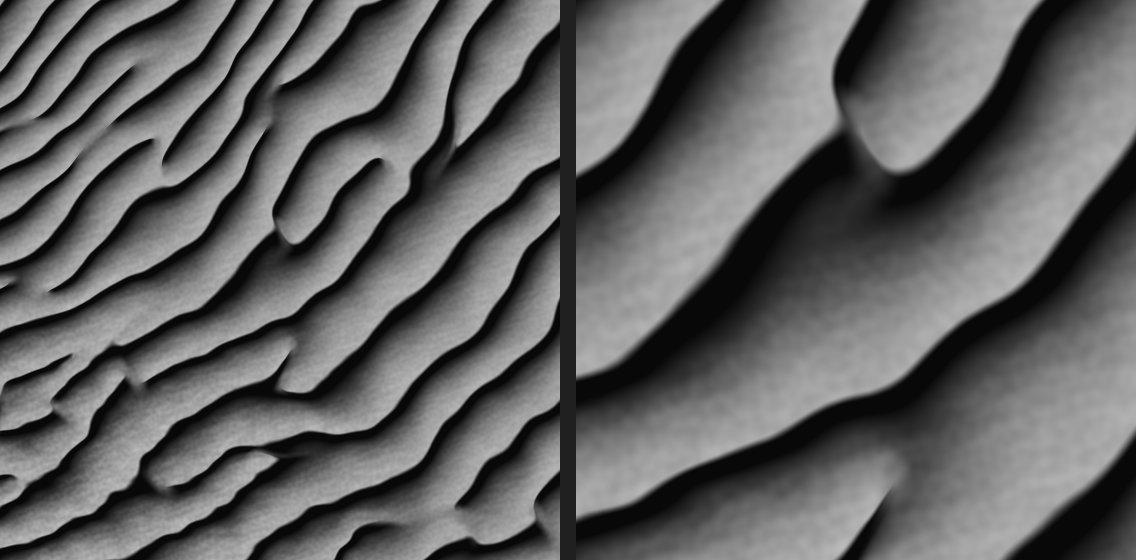
Left, the full canvas; right, a detail of the centre.
Reproduce this texture procedurally as a three.js fragment shader.

```glsl
// Wind-blown sand ripples in low light, black shadows below sharp crests.
// Curved ripple coordinates feed a phasor noise (a sum of random wavelets), whose
// phase gives a sawtooth slope with forks and crest ends; fine grain lies on top.

varying vec2 vUv;

const float TAU = 6.2831853;
const float RIPPLE_DENSITY = 0.90;   // overall count of ripples
const float CREST_LENGTH = 0.14;     // canvas length of one wavelet along a crest
const float WAVELET_FALLOFF = 1.5;   // higher gives more forks
const float PHASE_SPREAD = 0.90;     // disorder between wavelets, in turns
const float CREST_TILT = 0.35;       // random slant of wavelets, in turns
const float BEND_AMOUNT = 0.42;      // slow winding of crests
const float WOBBLE_AMOUNT = 0.13;    // small waves along crests
const float SHADOW_WIDTH = 0.11;     // share of a ripple in full shadow
const float EDGE_SOFTNESS = 0.07;    // share of a ripple used to soften a crest
const float GRAIN_AMOUNT = 0.075;
const float SHADOW_GREY = 0.03;
const float FLAT_GREY = 0.47;
const float LIT_GREY = 0.675;

vec2 hash2(vec2 p) {
  vec3 q = fract(p.xyx * vec3(0.1031, 0.1030, 0.0973));
  q += dot(q, q.yzx + 33.33);
  return fract((q.xx + q.yz) * q.zy);
}

float cornerSlope(vec2 cell, vec2 offset) {
  float angle = TAU * hash2(cell).x;
  return dot(vec2(cos(angle), sin(angle)), offset);
}

// Gradient noise, about -0.7 to 0.7
float gradientNoise(vec2 p) {
  vec2 cell = floor(p);
  vec2 f = fract(p);
  vec2 w = f * f * f * (f * (f * 6.0 - 15.0) + 10.0);
  float low = mix(cornerSlope(cell, f),
                  cornerSlope(cell + vec2(1.0, 0.0), f - vec2(1.0, 0.0)), w.x);
  float high = mix(cornerSlope(cell + vec2(0.0, 1.0), f - vec2(0.0, 1.0)),
                   cornerSlope(cell + 1.0, f - 1.0), w.x);
  return mix(low, high, w.y);
}

// x runs along the crests, y counts ripples down to the lower right
vec2 rippleCoords(vec2 p, float roughness) {
  float across = 5.5 * p.x - 11.5 * p.y + 4.0 * p.x * p.y
               - 1.5 * p.x * p.x * p.y + 3.5 * p.y * p.y * (p.x - 0.4);
  across *= RIPPLE_DENSITY;
  across += BEND_AMOUNT * gradientNoise(p * 4.5 + 7.3);
  across += WOBBLE_AMOUNT * gradientNoise(p * 13.0 + 2.1);
  across += 0.10 * roughness * gradientNoise(p * vec2(22.0, 40.0) + 5.7);
  float along = dot(p, vec2(0.78, 0.62)) / CREST_LENGTH;
  return vec2(along, across);
}

// Complex sum of wavelets: its angle is the ripple phase, its length the strength
vec2 phasorNoise(vec2 q) {
  vec2 home = floor(q);
  vec2 sum = vec2(0.0);
  for (int j = -2; j <= 2; j++) {
    for (int i = -2; i <= 2; i++) {
      vec2 cell = home + vec2(float(i), float(j));
      vec2 delta = q - cell - hash2(cell + 41.0);
      vec2 chance = hash2(cell + 113.0) - 0.5;
      float turns = q.y + PHASE_SPREAD * chance.x
                  + 2.0 * CREST_TILT * chance.y * delta.x;
      float weight = exp(-WAVELET_FALLOFF * dot(delta, delta));
      sum += weight * vec2(cos(TAU * turns), sin(TAU * turns));
    }
  }
  return sum;
}

// Grey from one crest (0) to the next (1): shadow, soft rise, lit back, sharp edge
float slopeShade(float t) {
  float rise = clamp((t - SHADOW_WIDTH) / (1.0 - SHADOW_WIDTH), 0.0, 1.0);
  float lit = 1.0 - (1.0 - rise) * (1.0 - rise);
  lit *= 1.0 - smoothstep(1.0 - EDGE_SOFTNESS, 1.0, t);
  return mix(SHADOW_GREY, LIT_GREY, lit);
}

// Short wind streaks mixed with rounder grains
float sandGrain(vec2 p) {
  vec2 wind = vec2(dot(p, vec2(0.94, 0.34)), dot(p, vec2(-0.34, 0.94)));
  float streaks = gradientNoise(wind * vec2(32.0, 105.0));
  float grains = gradientNoise(p * 125.0 + 19.0);
  return 0.6 * streaks + 0.5 * grains;
}

void main() {
  // The lower left is the most weathered part
  float roughness = 1.0 - smoothstep(0.15, 0.85, length(vUv * vec2(0.8, 1.1)));

  vec2 phasor = phasorNoise(rippleCoords(vUv, roughness));
  float phase = fract(atan(phasor.y, phasor.x + 1e-6) / TAU);
  float strength = smoothstep(0.0, 0.32, length(phasor));
  float grey = mix(FLAT_GREY, slopeShade(phase), strength);

  // Grain shows on lit sand and fades in the shadows
  float grainLight = smoothstep(0.04, 0.35, grey);
  grey += GRAIN_AMOUNT * (1.0 + 0.8 * roughness) * grainLight * sandGrain(vUv);
  grey += 0.04 * grainLight * gradientNoise(vUv * 9.0 + 31.0);

  gl_FragColor = vec4(vec3(clamp(grey, 0.0, 1.0)), 1.0);
}
```
